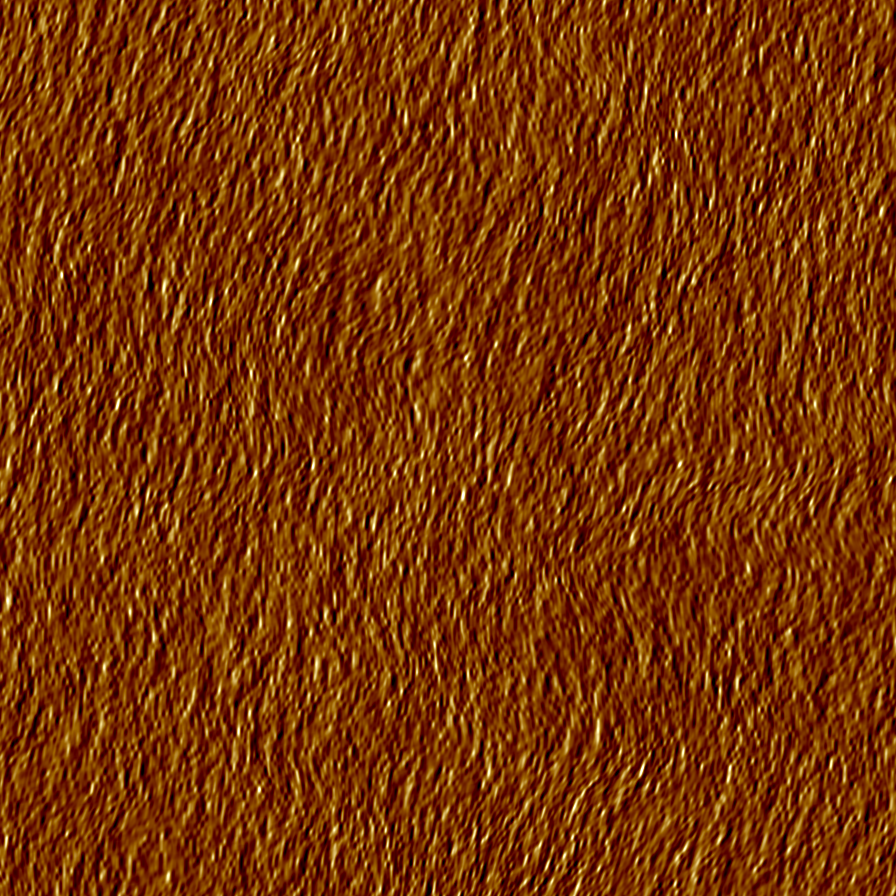
Write a three.js fragment shader that draws this texture.

```glsl
// Short brown fur: fine, rough, leaning strands lit from the side, with pale glints and dark gaps.
varying vec2 vUv;

const vec2 LIGHT_STEP = vec2(0.0020, -0.0007);
const float RELIEF_GAIN = 2.85;
const float MEAN_TONE = -0.06;

// Sine-free hash, 0 to 1
float hash(vec2 cell) {
  vec3 h = fract(cell.xyx * 0.1031);
  h += dot(h, h.yzx + 33.33);
  return fract((h.x + h.y) * h.z);
}

float fade(float t) {
  return t * t * (3.0 - 2.0 * t);
}

// Smooth noise along one column, shifted at random so that rows never line up
float columnNoise(float column, float y) {
  float shifted = y + 7.0 * hash(vec2(column, 71.0));
  float row = floor(shifted);
  float low = hash(vec2(column, row));
  float high = hash(vec2(column, row + 1.0));
  return mix(low, high, fade(shifted - row)) * 2.0 - 1.0;
}

// Staggered value noise, -1 to 1
float strandNoise(vec2 p, float seed) {
  float column = floor(p.x);
  float blend = fade(p.x - column);
  column += seed;
  return mix(columnNoise(column, p.y), columnNoise(column + 1.0, p.y), blend);
}

// Bends the plane gently so that neighbouring strands share a direction
vec2 combFur(vec2 p) {
  float sway = 0.022 * strandNoise(p * vec2(3.0, 5.0), 300.0)
             + 0.007 * strandNoise(p * vec2(9.0, 15.0), 400.0);
  return vec2(p.x + sway, p.y);
}

// One layer of strands that lean right by the given slope
float strandLayer(vec2 p, float lean, vec2 frequency, float seed) {
  return strandNoise(vec2(p.x - lean * p.y, p.y) * frequency, seed);
}

// Height of the coat: tufts, two crossing layers of strands and rough fine hairs
float furHeight(vec2 p) {
  vec2 q = combFur(p);
  return 0.7 * strandLayer(q, 0.10, vec2(65.0, 22.0), 600.0)
       + 0.8 * strandLayer(q, 0.26, vec2(125.0, 46.0), 800.0)
       + 0.7 * strandLayer(q, -0.08, vec2(150.0, 56.0), 1100.0)
       + 0.65 * strandLayer(q, 0.12, vec2(250.0, 135.0), 1500.0);
}

// Slope of the coat towards the light
float furRelief(vec2 p, vec2 lightStep) {
  return furHeight(p + 0.5 * lightStep) - furHeight(p - 0.5 * lightStep);
}

// Maroon shadow through brown and ochre to a pale glint; zero is the mean tone
vec3 furColor(float tone) {
  vec3 base = vec3(0.475, 0.190, -0.250);
  vec3 gain = vec3(0.143, 0.205, 0.250);
  return clamp(base + gain * tone, 0.0, 1.0);
}

void main() {
  float relief = RELIEF_GAIN * furRelief(vUv, LIGHT_STEP);
  float mottle = 0.14 * strandNoise(vUv * vec2(9.0, 6.0), 1900.0)
               + 0.20 * strandNoise(vUv * vec2(34.0, 20.0), 2000.0);
  float tone = MEAN_TONE + relief + mottle;

  // Strengthen the rare glints and gaps
  tone *= 1.0 + 0.02 * tone * tone;
  gl_FragColor = vec4(furColor(tone), 1.0);
}
```
